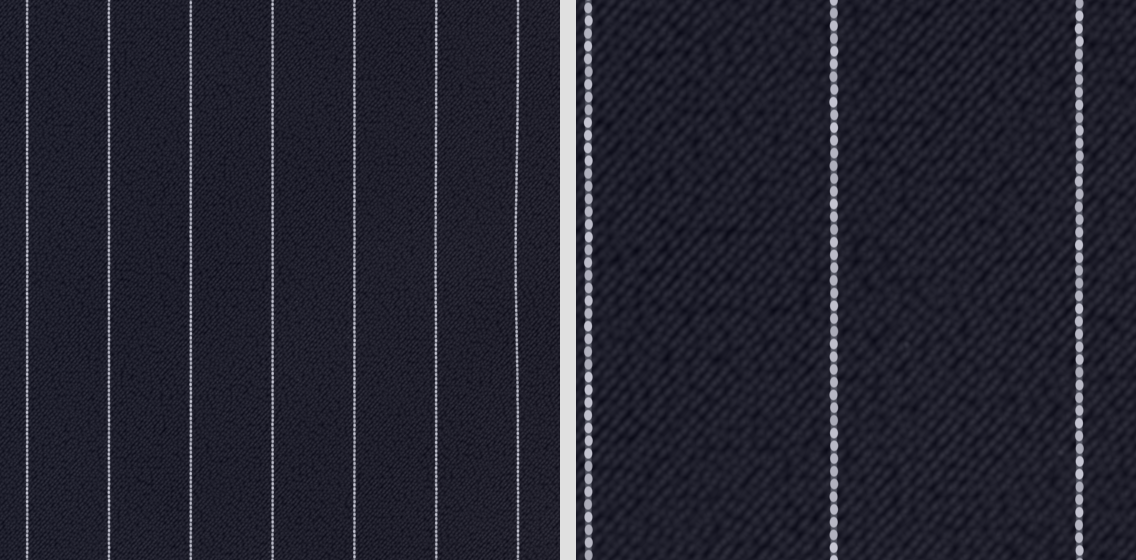
Left, the full canvas; right, a detail of the centre.
Give the GLSL for this texture, as a Shadertoy shader.

```glsl
const vec3 CLOTH = vec3(0.118, 0.118, 0.167);
const vec3 THREAD_DIM = vec3(0.36, 0.37, 0.42);
const vec3 THREAD_BRIGHT = vec3(0.78, 0.78, 0.83);
const float STRIPE_PITCH = 0.1461;
const float STRIPE_START = 0.0485;
const float STITCH_COUNT = 132.0;                // stitches down the canvas
const vec2 STITCH_RADIUS = vec2(0.0025, 0.0033);
const float THREAD_HALF_WIDTH = 0.0019;
const vec2 TWILL_COUNT = vec2(131.0, -119.0);    // ribs across and down
const float TWILL_DEPTH = 0.029;
const float FIBRE_COUNT = 170.0;
const float FIBRE_DEPTH = 0.085;
const float SHADE_DEPTH = 0.007;
const float LINT_COUNT = 14.0;
const float LINT_RADIUS = 0.0028;
const float TAU = 6.2832;

float hash(vec2 p) {
    p = fract(p * vec2(0.1031, 0.1137));
    p += dot(p, p.yx + 33.33);
    return fract((p.x + p.y) * p.x * 17.3);
}

vec2 hash2(vec2 p) {
    return vec2(hash(p), hash(p + 57.0));
}

// Distance to the nearest scattered point, in cells
float cellular(vec2 p) {
    vec2 cell = floor(p);
    float nearest = 2.0;
    for (int y = -1; y <= 1; y++)
        for (int x = -1; x <= 1; x++) {
            vec2 c = cell + vec2(x, y);
            nearest = min(nearest, length(c + hash2(c) - p));
        }
    return nearest;
}

// Broad, soft unevenness of the cloth
float layeredSines(vec2 p) {
    float sum = 0.0, weight = 0.5;
    for (int i = 0; i < 4; i++) {
        sum += weight * sin(p.x + 1.3 * sin(p.y)) * cos(p.y * 0.8 + float(i));
        p = mat2(1.5, 1.1, -1.1, 1.5) * p + 2.7;
        weight *= 0.6;
    }
    return sum;
}

// Diagonal ribs broken up by fibres
vec3 twill(vec2 uv) {
    float shade = layeredSines(uv * 7.0);
    float ribs = sin(TAU * dot(uv, TWILL_COUNT) + 0.6 * shade);
    float strength = 0.9 + 0.35 * layeredSines(uv * 31.0 + 4.0);
    float fibre = 0.43 - cellular(uv * FIBRE_COUNT);
    float light = TWILL_DEPTH * strength * ribs + FIBRE_DEPTH * fibre + SHADE_DEPTH * shade;
    vec3 tint = vec3(-0.006, 0.0, 0.004) * (0.5 - uv.x);
    return CLOTH + light + tint;
}

// Rare pale specks of lint
float lint(vec2 uv) {
    vec2 p = uv * LINT_COUNT, cell = floor(p);
    vec2 centre = 0.2 + 0.6 * hash2(cell + 11.0);
    float d = length(fract(p) - centre) / LINT_COUNT;
    return step(0.95, hash(cell + 23.0)) * (1.0 - smoothstep(0.0, LINT_RADIUS, d));
}

void mainImage(out vec4 fragColor, in vec2 fragCoord) {
    vec2 uv = fragCoord / iResolution.xy;
    float pixel = 1.0 / min(iResolution.x, iResolution.y);
    vec3 colour = twill(uv) + 0.08 * lint(uv);

    // Stripes, the rightmost bowing slightly
    float bow = 0.0045 * smoothstep(0.7, 0.95, uv.x) * exp(-pow((uv.y - 0.55) / 0.2, 2.0));
    float along = (uv.x + bow - STRIPE_START) / STRIPE_PITCH;
    float stripe = floor(along + 0.5);
    float across = (along - stripe) * STRIPE_PITCH;
    float thread = 1.0 - smoothstep(-pixel, pixel, abs(across) - THREAD_HALF_WIDTH);
    colour = mix(colour, THREAD_DIM, 0.85 * thread);

    // Bright stitches, each a little different
    float row = uv.y * STITCH_COUNT + hash(vec2(stripe + 9.0, 3.0));
    vec2 id = vec2(stripe + 20.0, floor(row));
    vec2 offset = vec2(across + 0.0006 * (hash(id) - 0.5), (fract(row) - 0.5) / STITCH_COUNT);
    float d = (length(offset / STITCH_RADIUS) - 1.0) * STITCH_RADIUS.x;
    float stitch = 1.0 - smoothstep(-pixel, 0.6 * pixel, d);
    colour = mix(colour, THREAD_BRIGHT, stitch * mix(0.75, 1.0, hash(id + 5.0)));

    fragColor = vec4(clamp(colour, 0.0, 1.0), 1.0);
}
```
